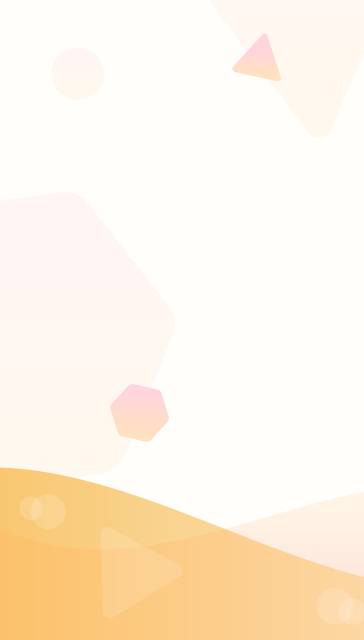
Write a WebGL 2 fragment shader that draws this background.

```glsl
#version 300 es
precision highp float;

uniform vec2 u_resolution;
out vec4 outColor;

const float TAU = 6.28319;

// Palette
const vec3 PAPER = vec3(1.0, 0.996, 0.98);
const vec3 PINK = vec3(1.0, 0.83, 0.87);
const vec3 PEACH = vec3(1.0, 0.88, 0.75);
const vec3 BACK_CREST = vec3(1.0, 0.955, 0.90);
const vec3 BACK_FOOT = vec3(1.0, 0.91, 0.87);
const vec3 FRONT_LEFT = vec3(0.987, 0.757, 0.415);
const vec3 FRONT_RIGHT = vec3(0.99, 0.84, 0.64);
const vec3 BAND_LEFT = vec3(0.975, 0.78, 0.44);
const vec3 BAND_RIGHT = vec3(0.98, 0.88, 0.70);

// Opacity of the layers
const float PALE = 0.2;
const float BUBBLE = 0.16;
const float PLAY = 0.14;

// Waves: height at the left, fall, bend, inflection point
const vec4 FRONT_WAVE = vec4(0.2695, 0.392, 0.963, 0.3516);
const vec4 BACK_WAVE = vec4(0.1745, -0.29, -1.4256, 0.4167);

// Polygons: centre, apothem, corner radius
const vec4 BIG_TRIANGLE = vec4(0.4758, 0.9883, 0.1128, 0.021);
const vec4 SMALL_TRIANGLE = vec4(0.405, 0.9043, 0.0245, 0.0052);
const vec4 BIG_HEXAGON = vec4(0.0255, 0.4651, 0.2221, 0.047);
const vec4 SMALL_HEXAGON = vec4(0.2181, 0.3548, 0.0417, 0.009);
const vec4 PLAY_TRIANGLE = vec4(0.2044, 0.1061, 0.0456, 0.0104);

// Circles: centre, radius
const vec3 PALE_DISC = vec3(0.1211, 0.8848, 0.041);
const vec3 BUBBLES[4] = vec3[4](
    vec3(0.0482, 0.2057, 0.0182), vec3(0.0755, 0.2005, 0.0273),
    vec3(0.5234, 0.0527, 0.0286), vec3(0.5508, 0.0443, 0.0208));

// Coverage of a shape from its signed distance, one pixel soft
float cover(float d) {
    return clamp(0.5 - d * u_resolution.y, 0.0, 1.0);
}

float waveHeight(float x, vec4 w) {
    float t = x - w.w;
    return w.x - w.y * x + w.z * (t * t * t + w.w * w.w * w.w);
}

float waveSlope(float x, vec4 w) {
    float t = x - w.w;
    return 3.0 * w.z * t * t - w.y;
}

float waveDistance(vec2 p, vec4 w) {
    float slope = waveSlope(p.x, w);
    return (p.y - waveHeight(p.x, w)) / sqrt(1.0 + slope * slope);
}

// Rounded regular polygon with one corner pointing along angle
float polygonDistance(vec2 p, vec4 shape, float sides, float angle) {
    p -= shape.xy;
    float sector = TAU / sides;
    float a = mod(atan(p.y, p.x) - angle, sector) - 0.5 * sector;
    float inner = shape.z - shape.w;
    vec2 q = length(p) * vec2(cos(a), abs(sin(a)));
    q -= inner * vec2(1.0, tan(0.5 * sector));
    return length(max(q, 0.0)) + min(q.x, 0.0) - shape.w;
}

float discDistance(vec2 p, vec3 disc) {
    return length(p - disc.xy) - disc.z;
}

// Pink at the top of a shape, peach at its foot
vec3 blush(float y, float centre, float reach) {
    return mix(PEACH, PINK, smoothstep(-reach, reach, y - centre));
}

vec3 paintPolygon(vec3 base, vec2 p, vec4 shape, float sides, float angle, float opacity) {
    float mask = cover(polygonDistance(p, shape, sides, angle));
    return mix(base, blush(p.y, shape.y, shape.z * 1.15), mask * opacity);
}

void main() {
    vec2 p = gl_FragCoord.xy / u_resolution.y;
    float across = gl_FragCoord.x / u_resolution.x;
    vec3 color = PAPER;

    // Pale large shapes
    color = paintPolygon(color, p, BIG_TRIANGLE, 3.0, -1.45, PALE);
    color = paintPolygon(color, p, BIG_HEXAGON, 6.0, 0.143, PALE);
    color = mix(color, blush(p.y, PALE_DISC.y, PALE_DISC.z),
                PALE * cover(discDistance(p, PALE_DISC)));

    // Solid small shapes
    color = paintPolygon(color, p, SMALL_TRIANGLE, 3.0, 1.357, 1.0);
    color = paintPolygon(color, p, SMALL_HEXAGON, 6.0, 0.827, 1.0);

    // Back wave, then front wave with a lighter band above their crossing
    float behind = cover(waveDistance(p, BACK_WAVE));
    vec3 backColor = mix(BACK_FOOT, BACK_CREST, smoothstep(0.09, 0.22, p.y));
    color = mix(color, backColor, behind);
    vec3 frontColor = mix(mix(BAND_LEFT, BAND_RIGHT, across),
                          mix(FRONT_LEFT, FRONT_RIGHT, across), behind);

    // Translucent play triangle and bubbles on the front wave
    float play = cover(polygonDistance(p, PLAY_TRIANGLE, 3.0, 0.03));
    frontColor = mix(frontColor, vec3(1.0), PLAY * play);
    for (int i = 0; i < 4; i++) {
        frontColor = mix(frontColor, vec3(1.0), BUBBLE * cover(discDistance(p, BUBBLES[i])));
    }
    color = mix(color, frontColor, cover(waveDistance(p, FRONT_WAVE)));

    outColor = vec4(color, 1.0);
}
```
